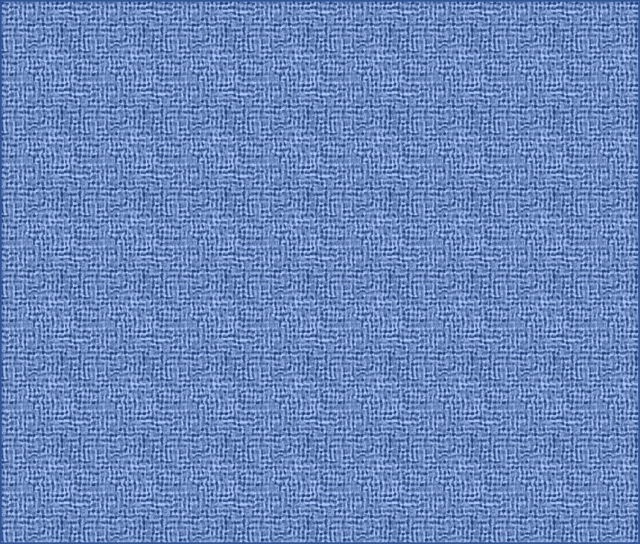
A Shadertoy shader for this texture:

```glsl
// Draws blue woven denim: an irregular cloth tile repeated edge to edge inside a thin dark border.

const float TAU = 6.2831853;
const float TILES_ACROSS = 7.8;
const vec2 THREADS = vec2(18.0, 15.0);   // warp and weft threads per tile
const float BORDER_WIDTH = 0.0026;       // in canvas widths

const vec3 INDIGO = vec3(0.19, 0.31, 0.53);
const vec3 PALE_BLUE = vec3(0.60, 0.71, 0.91);
const vec3 BORDER_BLUE = vec3(0.19, 0.33, 0.59);

vec3 hash3(vec2 p, float seed) {
    vec3 q = fract(vec3(p.xyx + seed) * vec3(0.1031, 0.1030, 0.0973));
    q += dot(q, q.yxz + 33.33);
    return fract((q.xxy + q.yzz) * q.zyx);
}

// Soft cellular noise that wraps at the tile edges: blends the shades of nearby cells.
float fibreNoise(vec2 tile, vec2 cells, float seed) {
    vec2 p = tile * cells;
    vec2 base = floor(p);
    float shade = 0.0, total = 0.0;
    for (int y = -1; y <= 1; y++) {
        for (int x = -1; x <= 1; x++) {
            vec2 cell = base + vec2(x, y);
            vec3 rnd = hash3(mod(cell, cells), seed);
            vec2 offset = cell + 0.15 + 0.7 * rnd.xy - p;
            float weight = exp(-9.0 * dot(offset, offset));
            shade += weight * rnd.z;
            total += weight;
        }
    }
    return shade / total - 0.5;
}

// Layered sines with whole frequencies, so they join across tiles.
float wave(float a, float b, float phase) {
    return 0.5 * sin(TAU * (2.0 * a + b) + phase)
         + 0.3 * sin(TAU * (3.0 * b - a) + 2.0 * phase)
         + 0.2 * sin(TAU * (5.0 * a + 4.0 * b) + 3.0 * phase);
}

// Elongated dark knot in the yarn.
float slub(vec2 tile, vec2 centre, vec2 size, float tilt) {
    vec2 d = fract(tile - centre + 0.5) - 0.5;
    d.y -= tilt * d.x;
    d /= size;
    return exp(-dot(d, d));
}

float weaveTone(vec2 tile) {
    // Threads wander a little and shift between crossings
    vec2 wander = 0.12 * vec2(wave(tile.y, tile.x, 1.3), wave(tile.x, tile.y, 4.1));
    vec2 jitter = 0.4 * vec2(fibreNoise(tile, vec2(9.0, 15.0), 5.0),
                             fibreNoise(tile, vec2(18.0, 8.0), 29.0));
    vec2 thread = cos(TAU * (tile * THREADS + wander + jitter));

    // Each crossing stands out by its own amount
    float warp = thread.x * (0.20 + 0.60 * fibreNoise(tile, vec2(18.0, 15.0), 3.0));
    float weft = thread.y * (0.20 + 0.60 * fibreNoise(tile, vec2(18.0, 15.0), 17.0));
    float holes = -0.05 * (1.0 - thread.x) * (1.0 - thread.y);

    // Short fibres, upright and level
    float fibres = 0.36 * fibreNoise(tile, vec2(54.0, 30.0), 41.0)
                 + 0.36 * fibreNoise(tile, vec2(30.0, 50.0), 53.0);

    // Uneven dye and knots
    float dye = 0.015 * wave(tile.y, tile.x, 0.7) + 0.025 * sin(TAU * 7.0 * tile.y + 1.0)
              - 0.02 * cos(TAU * (tile.y - 0.38));
    float knots = slub(tile, vec2(0.765, 0.36), vec2(0.035, 0.018), 0.5)
                + slub(tile, vec2(0.94, 0.87), vec2(0.06, 0.012), 0.35);
    return 0.60 + warp + weft + holes + fibres + dye - 0.35 * knots;
}

float borderMask(vec2 p, vec2 size, float pixel) {
    vec2 inset = min(p, size - p);
    float edge = min(inset.x, inset.y);
    return 1.0 - smoothstep(-0.5 * pixel, 0.5 * pixel, edge - BORDER_WIDTH);
}

void mainImage(out vec4 fragColor, in vec2 fragCoord) {
    float pixel = 1.0 / iResolution.x;
    vec2 size = iResolution.xy * pixel;
    vec2 p = fragCoord * pixel;

    // Tiles start at the top left corner
    vec2 tile = fract(vec2(p.x, size.y - p.y) * TILES_ACROSS);
    float tone = clamp(weaveTone(tile), -0.15, 1.2);
    vec3 cloth = mix(INDIGO, PALE_BLUE, tone);

    vec3 color = mix(cloth, BORDER_BLUE, borderMask(p, size, pixel));
    fragColor = vec4(clamp(color, 0.0, 1.0), 1.0);
}
```
